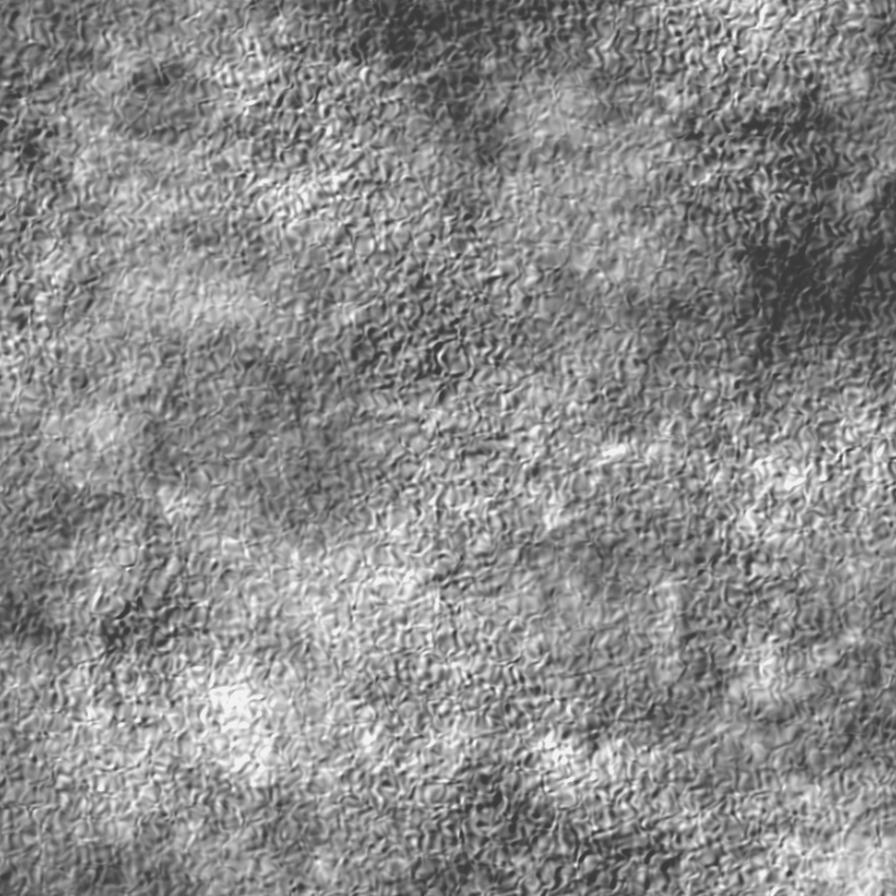
Give the GLSL for this texture, as a three.js fragment shader.

```glsl
// Weathered grey stone: cloudy tonal patches under a fine embossed grain.
// Layered value noise gives the patches, side-lit noise gives the grain,
// and scattered pale spots, faint streaks and rare scratches add wear.
varying vec2 vUv;

const float MID_GREY = 0.5;
const float DARK_FLOOR = 0.22;
const vec2 LIGHT_DIR = vec2(-0.78, 0.62);

float hash(vec2 p) {
  return fract(sin(dot(p, vec2(127.1, 311.7))) * 43758.55);
}

vec2 hash2(vec2 p) {
  return vec2(hash(p), hash(p + 57.3));
}

mat2 rotation(float angle) {
  float c = cos(angle), s = sin(angle);
  return mat2(c, s, -s, c);
}

// Smooth value noise, 0 to 1
float noise(vec2 p) {
  vec2 cell = floor(p);
  vec2 f = fract(p);
  f = f * f * (3.0 - 2.0 * f);
  float low = mix(hash(cell), hash(cell + vec2(1.0, 0.0)), f.x);
  float high = mix(hash(cell + vec2(0.0, 1.0)), hash(cell + 1.0), f.x);
  return mix(low, high, f.y);
}

// Pair of noises that bends coordinates, centred on 0
vec2 bend(vec2 uv, float scale) {
  return vec2(noise(uv * scale), noise(uv * scale + 71.0)) - 0.5;
}

// Octaves turned against each other to hide the lattice, centred on 0
float cloud(vec2 p, float gain) {
  float sum = 0.0;
  float amplitude = 0.5;
  for (int i = 0; i < 5; i++) {
    sum += amplitude * (noise(p) - 0.5);
    p = rotation(0.6) * p * 2.03 + 17.7;
    amplitude *= gain;
  }
  return sum;
}

// Slope of the noise towards the light, as on an embossed surface
float relief(vec2 uv, float scale, float angle) {
  mat2 turn = rotation(angle);
  vec2 p = turn * uv * scale;
  vec2 offset = turn * LIGHT_DIR * 0.36;
  return noise(p - offset) - noise(p + offset);
}

// Soft round spots, one at most in each cell
float spots(vec2 uv, float scale, float share) {
  vec2 p = uv * scale;
  vec2 cell = floor(p);
  float sum = 0.0;
  for (int y = -1; y <= 1; y++) {
    for (int x = -1; x <= 1; x++) {
      vec2 id = cell + vec2(float(x), float(y));
      float radius = mix(0.2, 0.5, hash(id + 8.1));
      float d = length(p - id - hash2(id)) / radius;
      sum += step(hash(id + 31.9), share) * (1.0 - smoothstep(0.25, 1.0, d));
    }
  }
  return min(sum, 1.0);
}

// Long, thin noise ridges with broken ends
float streaks(vec2 uv, vec2 scale) {
  return smoothstep(0.72, 0.96, noise(uv * scale + 41.3));
}

// Short upright scratches: a dark groove with a pale rim beside it
float scratches(vec2 uv, float scale, float share) {
  vec2 p = uv * scale;
  vec2 id = floor(p);
  vec2 q = fract(p) - mix(vec2(0.3), vec2(0.7), hash2(id + 3.7));
  q = rotation(0.4 * (hash(id + 6.2) - 0.5)) * q;
  float reach = 1.0 - smoothstep(0.08, 0.26, abs(q.y));
  float groove = exp(-pow(q.x / 0.035, 2.0));
  float rim = exp(-pow((q.x + 0.07) / 0.035, 2.0));
  return step(hash(id + 12.4), share) * reach * (rim - groove);
}

// Lifts the deepest darks smoothly towards a floor
float softFloor(float tone, float base) {
  float above = tone - base;
  return base + 0.5 * (above + sqrt(above * above + 0.006));
}

void main() {
  // Slightly bent coordinates keep the larger marks irregular
  vec2 uv = vUv + 0.02 * bend(vUv, 26.0);

  // Broad and mid-sized light and dark patches
  float tone = MID_GREY + 0.66 * cloud(uv * vec2(3.0, 3.7) + 5.3, 0.78);

  // Pale spots and faint streaks in both directions
  tone += 0.13 * spots(uv, 17.0, 0.3);
  tone += 0.1 * streaks(uv, vec2(7.0, 42.0));
  tone += 0.1 * streaks(uv + 3.0, vec2(45.0, 11.0));
  tone -= 0.08 * streaks(uv + 9.0, vec2(9.0, 36.0));

  // Fine side-lit grain in crossed layers, rougher in some areas
  vec2 grainUv = vUv + 0.007 * bend(vUv + 4.0, 75.0);
  float roughness = mix(0.75, 1.25, smoothstep(0.2, 0.8, noise(vUv * 6.0 + 23.0)));
  float grain = 0.32 * relief(grainUv, 148.0, 0.4);
  grain += 0.32 * relief(grainUv + 2.0, 186.0, 1.25);
  grain += 0.12 * relief(grainUv + 5.0, 85.0, 0.9);
  grain += 0.16 * (noise(rotation(0.9) * grainUv * 170.0) - 0.5);
  tone += roughness * grain;

  tone += 0.2 * scratches(uv, 13.0, 0.05);
  gl_FragColor = vec4(vec3(min(softFloor(tone, DARK_FLOOR), 0.95)), 1.0);
}
```
